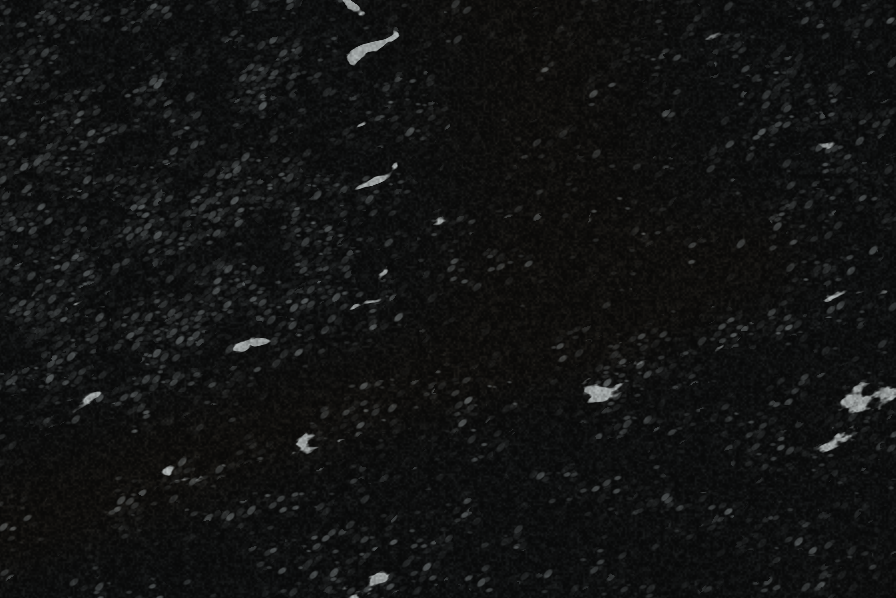
Give the GLSL for this texture, as a WebGL 2 fragment shader.

```glsl
#version 300 es
precision highp float;
// Polished black stone: fine dark grain, clumped pale flecks and broken white seams.
// Soft bands set how much mineral may appear; layered noise breaks them into patches,
// and cellular noise scatters the flecks. Units: canvas height = 1.
uniform vec2 u_resolution;
out vec4 fragColor;

const vec3 COOL_STONE = vec3(0.94, 1.02, 1.04);
const vec3 WARM_STONE = vec3(1.08, 1.02, 0.90);
const vec3 FLECK_TINT = vec3(0.95, 1.0, 1.01);
const vec3 MINERAL = vec3(0.63, 0.65, 0.65);
const float BASE_LEVEL = 0.032;
const float GRAIN_GAIN = 0.085;
const float GRAIN_SCALE = 300.0;
const float FLECK_SCALE = 105.0;
const float FLECK_GAIN = 0.27;
const float RISE_ANGLE = 0.35;
const vec2 PATCH_SCALE = vec2(21.0, 38.0);

vec2 hash2(vec2 p) {
  vec3 h = fract(p.xyx * vec3(0.1031, 0.1030, 0.0973));
  h += dot(h, h.yzx + 33.33);
  return fract((h.xx + h.yz) * h.zy);
}

float noise(vec2 p) {
  vec2 i = floor(p), f = fract(p);
  f = f * f * (3.0 - 2.0 * f);
  float low = mix(hash2(i).x, hash2(i + vec2(1, 0)).x, f.x);
  float high = mix(hash2(i + vec2(0, 1)).x, hash2(i + vec2(1, 1)).x, f.x);
  return mix(low, high, f.y);
}

float fbm(vec2 p) {
  float sum = 0.0, amp = 0.52;
  for (int i = 0; i < 4; i++) {
    sum += amp * noise(p);
    p = mat2(1.6, 1.2, -1.2, 1.6) * p + 17.3;
    amp *= 0.5;
  }
  return sum;
}

vec2 rotate(vec2 p, float a) {
  return mat2(cos(a), -sin(a), sin(a), cos(a)) * p;
}

// Soft band around the segment a-b
float band(vec2 p, vec2 a, vec2 b, float width) {
  vec2 ab = b - a;
  float t = clamp(dot(p - a, ab) / dot(ab, ab), 0.0, 1.0);
  float d = length(p - a - ab * t) / width;
  return exp(-d * d);
}

// Elongated cellular specks; chance is the share of occupied cells
float flecks(vec2 p, float chance) {
  vec2 cell = floor(p);
  float light = 0.0;
  for (int y = -1; y <= 1; y++)
    for (int x = -1; x <= 1; x++) {
      vec2 id = cell + vec2(x, y);
      vec2 kind = hash2(id + 71.7);
      vec2 d = rotate(p - id - hash2(id), RISE_ANGLE + kind.y - 0.5);
      float radius = 0.25 + 0.5 * kind.y;
      float speck = 1.0 - smoothstep(radius - 0.25, radius + 0.2, length(d * vec2(0.75, 1.35)));
      float shine = 0.15 + 0.85 * pow(fract(kind.x * 37.0 + kind.y), 3.0);
      light = max(light, speck * shine * step(kind.x, chance));
    }
  return light;
}

// Winding seam that falls from the top edge
float windingSeam(vec2 p) {
  float v = 1.0 - p.y;
  float swing = 0.037 * (1.0 - smoothstep(0.36, 0.46, v));
  float phase = 58.0 * v - 1.6;
  float centre = 0.615 + 0.06 * v + swing * sin(phase) + 0.008 * sin(131.0 * v);
  float slope = 58.0 * swing * cos(phase);
  float d = (p.x - centre) / sqrt(1.0 + slope * slope) / 0.0115;
  float gaps = 0.62 + 0.42 * smoothstep(0.3, 0.6, noise(vec2(v * 24.0, 4.0)));
  return exp(-d * d) * gaps * (1.0 - smoothstep(0.48, 0.52, v));
}

float mineralDensity(vec2 p) {
  vec2 w = p + 0.007 * vec2(sin(p.y * 43.0), sin(p.x * 27.0) + 0.5 * sin(p.x * 71.0));
  float d = windingSeam(p);
  d = max(d, 1.05 * band(w, vec2(0.42, 0.415), vec2(0.64, 0.495), 0.009));
  d = max(d, 0.72 * band(w, vec2(0.06, 0.29), vec2(0.42, 0.415), 0.019));
  d = max(d, 0.60 * band(w, vec2(0.22, 0.13), vec2(0.76, 0.38), 0.032));
  d = max(d, 0.80 * band(w, vec2(1.02, 0.35), vec2(1.07, 0.46), 0.065));
  d = max(d, 0.57 * band(w, vec2(1.10, 0.40), vec2(1.46, 0.52), 0.035));
  d = max(d, 0.58 * band(w, vec2(1.17, 1.00), vec2(1.44, 0.70), 0.030));
  d = max(d, 0.85 * band(w, vec2(0.735, 0.615), vec2(0.742, 0.640), 0.016));
  return max(d, 0.72 * flecks(p * 9.0, 0.10));
}

void main() {
  vec2 p = gl_FragCoord.xy / u_resolution.y;
  vec2 along = rotate(p, RISE_ANGLE);

  // Dark ground with warm and cool zones
  float grain = 0.6 * noise(p * GRAIN_SCALE) + 0.4 * noise(p * GRAIN_SCALE * 0.53 + 9.0);
  float warm = band(p, vec2(0.0, 0.12), vec2(1.25, 0.56), 0.10)
             + band(p, vec2(0.88, 1.0), vec2(0.95, 0.6), 0.20);
  warm = clamp(warm + 0.5 * (fbm(along * vec2(3.0, 9.0)) - 0.5), 0.0, 1.0);
  vec3 colour = mix(COOL_STONE, WARM_STONE, warm) * (BASE_LEVEL + GRAIN_GAIN * grain * grain);

  // Clumped flecks, thickest above the long seam at the left
  float above = smoothstep(-0.04, 0.08, p.y - 0.27 - 0.36 * p.x);
  float left = above * (1.0 - smoothstep(0.50, 0.68, p.x));
  float clump = smoothstep(0.34, 0.68, fbm(along * vec2(13.0, 24.0) + 5.0));
  float density = mineralDensity(p);
  float chance = (0.10 + 0.50 * left + 0.15 * (1.0 - warm) + 0.4 * density) * (0.2 + clump);
  colour += FLECK_TINT * FLECK_GAIN * flecks(p * FLECK_SCALE, chance) * (0.5 + 0.5 * clump);

  // White mineral, broken into ragged patches
  float limit = 0.95 - 0.5 * density;
  float body = smoothstep(limit, limit + 0.10, fbm(along * PATCH_SCALE));
  vec3 white = MINERAL * (0.75 + 0.4 * grain);
  fragColor = vec4(mix(colour, white, body), 1.0);
}
```
